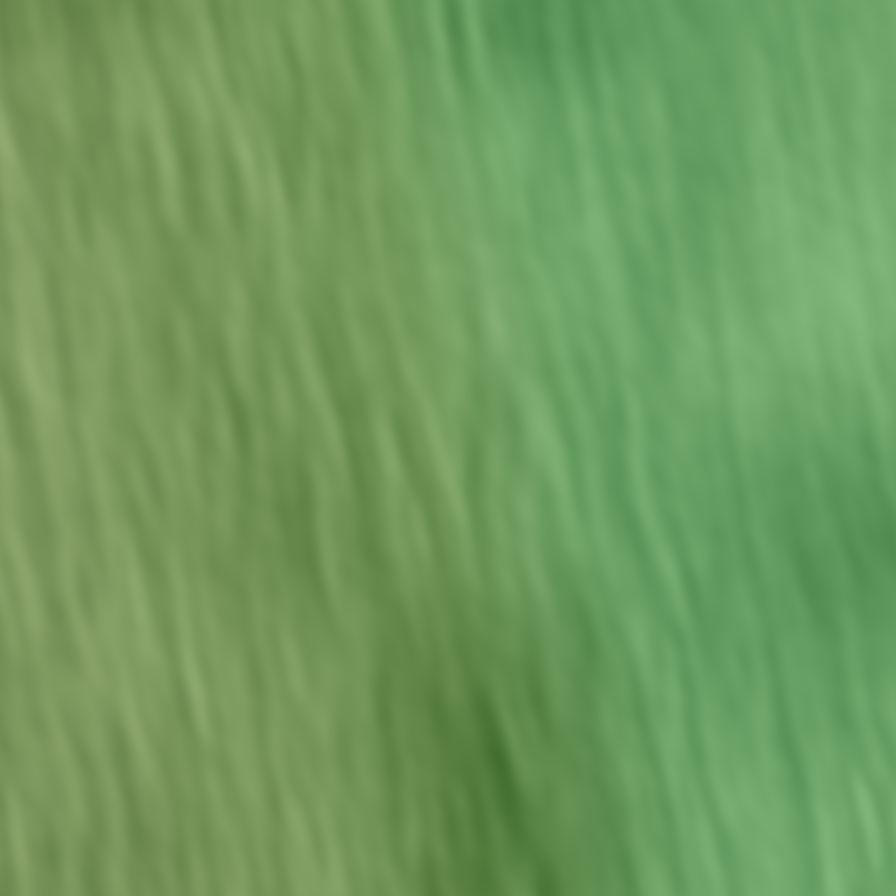
Reproduce this texture procedurally as a WebGL 2 fragment shader.

```glsl
#version 300 es
precision highp float;
// Soft green wrinkled surface: slanted fine ridges over a broad olive to green blend.

#define SLANT 0.20          // lean of the ridges from vertical, radians
#define RIDGE_FREQ 25.0     // ridges across the canvas
#define RIDGE_STRETCH 5.2   // ridge length over width
#define RIDGE_DEPTH 0.115   // contrast of the ridges
#define GRAIN_DEPTH 0.022   // contrast of the fine mottling
#define CLOUD_DEPTH 0.055   // contrast of the broad mottling
#define OLIVE vec3(0.490, 0.595, 0.365)
#define MOSS  vec3(0.435, 0.585, 0.335)
#define GREEN vec3(0.420, 0.640, 0.405)

uniform vec2 u_resolution;
out vec4 fragColor;

vec2 hashGradient(vec2 cell) {
    vec3 p = fract(cell.xyx * vec3(0.1031, 0.1030, 0.0973));
    p += dot(p, p.yzx + 33.33);
    float angle = 6.2832 * fract((p.x + p.y) * p.z);
    return vec2(cos(angle), sin(angle));
}

// Gradient noise, roughly -0.7 to 0.7
float noise(vec2 p) {
    vec2 i = floor(p), f = fract(p);
    vec2 w = f * f * f * (f * (f * 6.0 - 15.0) + 10.0);
    float a = dot(hashGradient(i), f);
    float b = dot(hashGradient(i + vec2(1, 0)), f - vec2(1, 0));
    float c = dot(hashGradient(i + vec2(0, 1)), f - vec2(0, 1));
    float d = dot(hashGradient(i + vec2(1, 1)), f - vec2(1, 1));
    return mix(mix(a, b, w.x), mix(c, d, w.x), w.y);
}

float cloud(vec2 p) {
    float sum = 0.0, amp = 1.0;
    for (int i = 0; i < 3; i++) {
        sum += amp * noise(p);
        p = p * 2.03 + 17.3;
        amp *= 0.5;
    }
    return sum;
}

// Soft elliptical patch, 1 at its centre
float patchAt(vec2 uv, vec2 centre, vec2 size) {
    vec2 d = (uv - centre) / size;
    return exp(-dot(d, d));
}

mat2 rotation(float angle) {
    float c = cos(angle), s = sin(angle);
    return mat2(c, -s, s, c);
}

// Height of the elongated wrinkles
float ridges(vec2 uv) {
    vec2 q = rotation(SLANT) * uv;
    q.x += 0.012 * noise(uv * 5.0 + 3.1);
    vec2 p = q * vec2(RIDGE_FREQ, RIDGE_FREQ / RIDGE_STRETCH);
    return noise(p + 11.7) + 0.45 * noise(p * vec2(1.7, 1.9) + 41.3);
}

void main() {
    vec2 uv = gl_FragCoord.xy / u_resolution;

    // Broad colour blend, following the slant of the ridges
    float across = uv.x + 0.2 * uv.y + 0.05 * noise(uv * 3.0 + 8.0);
    vec3 color = mix(OLIVE, MOSS, smoothstep(0.15, 0.62, across));
    color = mix(color, GREEN, smoothstep(0.53, 0.82, across));

    // Large soft shadows and lit areas
    float tone = CLOUD_DEPTH * cloud(uv * vec2(4.0, 3.0) + 2.4);
    tone -= 0.085 * patchAt(uv, vec2(0.54, 0.05), vec2(0.13, 0.24));
    tone -= 0.085 * patchAt(uv, vec2(0.59, 0.97), vec2(0.10, 0.09));
    tone -= 0.060 * patchAt(uv, vec2(0.08, 1.00), vec2(0.14, 0.07));
    tone -= 0.060 * patchAt(uv, vec2(0.98, 0.43), vec2(0.13, 0.11));
    tone -= 0.035 * patchAt(uv, vec2(0.76, 0.28), vec2(0.20, 0.14));
    tone += 0.045 * patchAt(uv, vec2(0.93, 0.68), vec2(0.22, 0.20));
    tone += 0.030 * patchAt(uv, vec2(0.36, 0.93), vec2(0.15, 0.09));

    // Ridges lit from one side, calmer toward the upper right
    float stepAcross = 0.4 / RIDGE_FREQ;
    float relief = ridges(uv + vec2(stepAcross, 0.0)) - ridges(uv);
    float calm = patchAt(uv, vec2(0.95, 0.82), vec2(0.40, 0.38));
    float strength = 0.75 + 0.7 * noise(uv * 5.0 + 29.0);
    tone += RIDGE_DEPTH * relief * strength * (1.0 - 0.65 * calm);

    // Faint fine mottling, leaning further than the ridges
    vec2 grain = rotation(0.5) * uv;
    tone += GRAIN_DEPTH * noise(grain * vec2(46.0, 24.0) + 5.5);

    color += tone * vec3(1.05, 0.95, 0.95);
    fragColor = vec4(clamp(color, 0.0, 1.0), 1.0);
}
```
